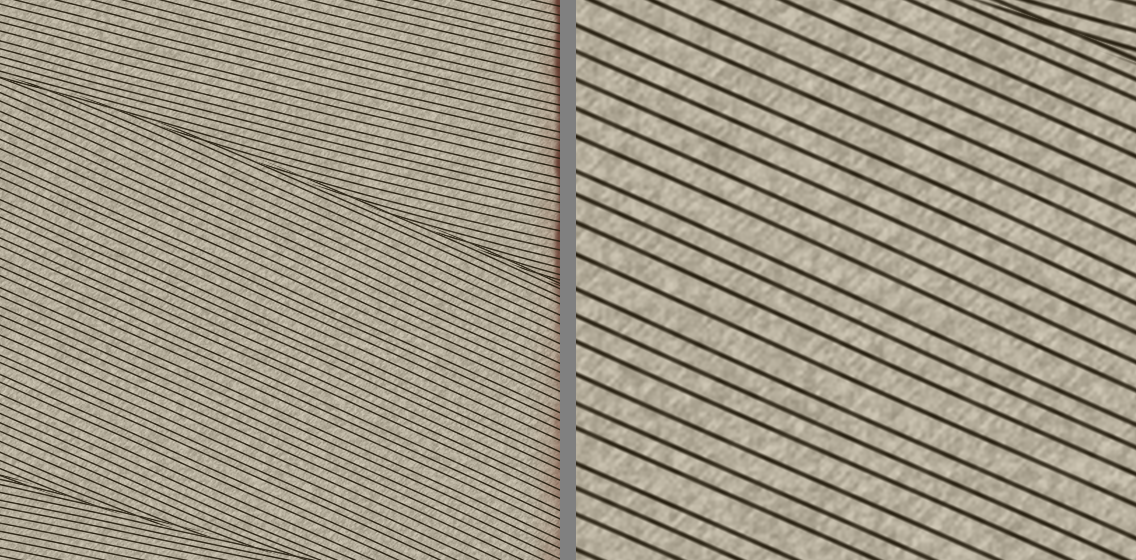
Left, the full canvas; right, a detail of the centre.
This pattern is drawn by a three.js fragment shader. Its source:

```glsl
// Three bands of fine, slightly uneven ink lines on woven warm grey paper.
// Each band is a scalar field cut into jittered level lines; the fields bend
// along two slanting seams, where the lines gather. The right edge is stained.
varying vec2 vUv;

float hash(vec2 p) {
  vec3 q = fract(vec3(p.xyx) * 0.1031);
  q += dot(q, q.yzx + 33.33);
  return fract((q.x + q.y) * q.z);
}

float noise(vec2 p) {
  vec2 i = floor(p), f = fract(p);
  f = f * f * (3.0 - 2.0 * f);
  return mix(mix(hash(i), hash(i + vec2(1.0, 0.0)), f.x),
             mix(hash(i + vec2(0.0, 1.0)), hash(i + vec2(1.0, 1.0)), f.x), f.y);
}

// Signed heights below the upper and lower seam (y runs downwards)
vec2 seamDistance(vec2 p) {
  float wave = 0.012 * (noise(vec2(p.x * 7.0, 3.0)) - 0.5);
  return p.y - vec2(0.134 + 0.3 * p.x + 0.07 * p.x * p.x + wave,
                    0.853 + 0.27 * p.x - wave);
}

// Extra field height that turns lines parallel to a nearby seam
float bend(float d) {
  return 0.012 * exp(-max(d, -0.006) / 0.016);
}

// Line number as a continuous value; band 0 is top, 1 middle, 2 bottom
float field(vec2 p, int band) {
  vec2 d = seamDistance(p);
  float y = p.y + 0.003 * noise(p * vec2(5.0, 9.0));
  if (band == 0) return (y - 0.27 * p.x + 0.025 * p.x * p.x + bend(-d.x)) / 0.0162;
  if (band == 1) return (y - 0.44 * p.x - 0.01 * p.x * p.x - bend(d.x) + bend(-d.y)) / 0.0174;
  return (y - 0.2 * p.x - bend(d.y)) / 0.0145;
}

// Ink coverage of one band, with distances taken from the field gradient
float inkLines(vec2 p, int band) {
  float e = 0.0005;
  float f = field(p, band);
  vec2 grad = vec2(field(p + vec2(e, 0.0), band) - f,
                   field(p + vec2(0.0, e), band) - f) / e;
  float nearest = 1.0;
  for (int k = -1; k <= 1; k++) {
    float id = floor(f) + float(k);
    float center = id + 0.5 + 0.3 * (hash(vec2(id + 90.0, float(band) * 17.0)) - 0.5);
    nearest = min(nearest, abs(f - center));
  }
  return 1.0 - smoothstep(0.0002, 0.0024, nearest / length(grad));
}

void main() {
  vec2 p = vec2(vUv.x, 1.0 - vUv.y);

  // Paper: diagonal weave, fine grain and faint broad unevenness
  float weave = noise(vec2((vUv.x + vUv.y) * 100.0, (vUv.x - vUv.y + 1.0) * 270.0)) - 0.5;
  float grain = noise(vUv * 400.0) - 0.5;
  float cloud = noise(vUv * 7.0) - 0.5;
  vec3 color = vec3(0.71, 0.68, 0.609) + 0.14 * weave + 0.1 * grain + 0.012 * cloud;

  // Faint reddish haze and a thin ragged stain along the right edge
  float ragged = noise(vec2(vUv.x * 40.0, vUv.y * 24.0));
  float haze = smoothstep(0.94, 1.0, vUv.x) * (0.1 + 0.35 * ragged);
  color = mix(color, vec3(0.56, 0.38, 0.31), haze);
  float stain = smoothstep(0.986, 1.0, vUv.x + 0.008 * (ragged - 0.5));
  color = mix(color, vec3(0.33, 0.15, 0.11), stain * mix(0.2, 0.75, smoothstep(0.35, 0.65, vUv.y)));

  // Bands overlap slightly so that lines cross at the seams
  vec2 d = seamDistance(p);
  vec2 above = 1.0 - smoothstep(0.002, 0.005, d);
  vec2 below = smoothstep(-0.005, -0.002, d);
  float ink = inkLines(p, 0) * above.x;
  ink = max(ink, inkLines(p, 1) * below.x * above.y);
  ink = max(ink, inkLines(p, 2) * below.y);

  // Uneven inking along the strokes
  ink *= 0.84 + 0.16 * noise(vUv * 150.0);
  color = mix(color, vec3(0.15, 0.12, 0.06), ink);
  gl_FragColor = vec4(color, 1.0);
}
```
